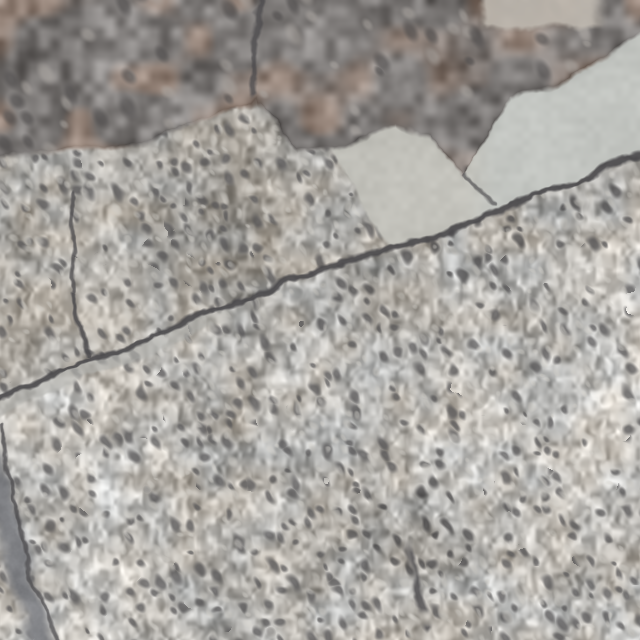
Give the GLSL for this texture, as a Shadertoy shader.

```glsl
// Weathered granite slabs split by a rising diagonal seam, with dark mottled
// mortar above and smooth pale plaster patches wedged between the two.
// Layered value noise makes the grain; distance functions make the cracks.

const vec3 GRANITE = vec3(0.725, 0.718, 0.702);
const vec3 WORN_GRANITE = vec3(0.665, 0.655, 0.635);
const vec3 MORTAR = vec3(0.495, 0.482, 0.475);
const vec3 PLASTER = vec3(0.765, 0.762, 0.735);
const vec3 JOINT = vec3(0.29, 0.285, 0.295);
const vec3 FILLER = vec3(0.50, 0.505, 0.52);

const int EDGE_POINTS = 12;
const vec2 MORTAR_EDGE[EDGE_POINTS] = vec2[](
    vec2(0.0, 0.755), vec2(0.23, 0.779), vec2(0.40, 0.838), vec2(0.468, 0.768),
    vec2(0.52, 0.766), vec2(0.62, 0.803), vec2(0.675, 0.782), vec2(0.728, 0.722),
    vec2(0.745, 0.765), vec2(0.80, 0.846), vec2(0.91, 0.882), vec2(1.0, 0.948));

float hash(vec2 p) {
    vec3 q = fract(p.xyx * 0.1031);
    q += dot(q, q.yzx + 33.33);
    return fract((q.x + q.y) * q.z);
}

float noise(vec2 p) {
    vec2 cell = floor(p), f = fract(p);
    f = f * f * (3.0 - 2.0 * f);
    float low = mix(hash(cell), hash(cell + vec2(1, 0)), f.x);
    float high = mix(hash(cell + vec2(0, 1)), hash(cell + vec2(1, 1)), f.x);
    return mix(low, high, f.y);
}

// Signed layered noise, roughly -0.5 to 0.5
float fbm(vec2 p) {
    float sum = 0.0, gain = 0.5;
    for (int i = 0; i < 4; i++) {
        sum += gain * (noise(p) - 0.5);
        p = mat2(1.6, 1.2, -1.2, 1.6) * p + 17.3;
        gain *= 0.55;
    }
    return sum;
}

// Scattered, slightly slanted mineral flecks; density is the share of filled cells
float flecks(vec2 p, float density) {
    vec2 cell = floor(p);
    float mask = 0.0;
    for (int y = -1; y <= 1; y++)
    for (int x = -1; x <= 1; x++) {
        vec2 id = cell + vec2(x, y);
        vec2 d = p - id - 0.15 - 0.7 * vec2(hash(id + 3.7), hash(id + 41.2));
        d.x += 0.35 * d.y;
        d.y *= mix(0.55, 1.1, hash(id + 71.9));
        float radius = mix(0.16, 0.42, hash(id + 12.4));
        float present = step(hash(id + 93.1), density);
        mask = max(mask, present * (1.0 - smoothstep(radius * 0.4, radius + 0.12, length(d))));
    }
    return mask;
}

float segmentDistance(vec2 p, vec2 a, vec2 b) {
    vec2 ab = b - a;
    return length(p - a - ab * clamp(dot(p - a, ab) / dot(ab, ab), 0.0, 1.0));
}

float crack(vec2 p, vec2 a, vec2 b, float width) {
    return 1.0 - smoothstep(width * 0.3, width * 1.6, segmentDistance(p, a, b));
}

float seamHeight(float x) {
    return 0.388 + 0.368 * x + 0.006 * sin(9.0 * x - 2.0);
}

float mortarHeight(float x) {
    float height = MORTAR_EDGE[0].y;
    for (int i = 1; i < EDGE_POINTS; i++) {
        vec2 a = MORTAR_EDGE[i - 1], b = MORTAR_EDGE[i];
        height = mix(height, b.y, clamp((x - a.x) / (b.x - a.x), 0.0, 1.0));
    }
    return height;
}

vec3 graniteColor(vec2 p, vec3 base, float contrast) {
    vec2 q = p + 0.006 * vec2(noise(p * 70.0), noise(p * 70.0 + 31.0));
    float grain = 0.23 * (noise(q * vec2(66, 52)) - 0.5) + 0.27 * (noise(q * vec2(130, 100) + 9.0) - 0.5);
    float cloud = fbm(p * 6.0 + 4.0);
    vec3 color = base + contrast * grain + 0.24 * cloud;
    color += vec3(0.035, 0.005, -0.03) * (noise(p * 24.0 + 50.0) - 0.4);
    float density = 0.33 - 0.5 * cloud;
    color = mix(color, vec3(0.34, 0.335, 0.34), 0.72 * flecks(q * 46.0, density));
    return mix(color, vec3(0.83, 0.82, 0.795), 0.45 * flecks(q * 58.0 + 20.0, 0.28));
}

vec3 mortarColor(vec2 p) {
    vec3 color = MORTAR + 0.30 * fbm(p * 11.0) + 0.22 * (noise(p * 58.0) - 0.5);
    color += vec3(0.10, 0.045, 0.01) * smoothstep(0.52, 0.9, noise(p * 16.0 + 8.0));
    color = mix(color, vec3(0.68, 0.66, 0.64), 0.5 * flecks(p * 32.0 + 5.0, 0.14));
    return mix(color, vec3(0.31, 0.30, 0.30), 0.6 * flecks(p * 29.0, 0.18));
}

void mainImage(out vec4 fragColor, in vec2 fragCoord) {
    vec2 p = fragCoord / iResolution.xy;
    vec2 w = p + 0.022 * vec2(fbm(p * 22.0), fbm(p * 22.0 + 60.0));
    float aboveSeam = w.y - seamHeight(w.x);
    float aboveEdge = w.y - mortarHeight(w.x);

    // Lower slab, with a stained hollow and a pale worn lip at the left
    vec3 color = graniteColor(p, GRANITE, 1.0);
    color -= 0.13 * exp(-dot(p - vec2(0.65, 0.18), p - vec2(0.65, 0.18)) / 0.008);
    color -= 0.07 * smoothstep(0.16, 0.02, -aboveSeam) * smoothstep(0.3, 0.6, p.x);
    float lip = smoothstep(-0.03, -0.022, aboveSeam) * (1.0 - smoothstep(0.3, 0.4, p.x));
    color = mix(color, vec3(0.70, 0.70, 0.685), 0.65 * lip);

    // Upper slab, plaster and mortar
    color = mix(color, graniteColor(p + 3.0, WORN_GRANITE, 0.9), smoothstep(-0.003, 0.003, aboveSeam));
    float plasterSide = w.x - 0.515 - 0.6 * (0.766 - w.y);
    float plaster = smoothstep(-0.004, 0.006, plasterSide) * smoothstep(0.0, 0.006, aboveSeam);
    vec3 plasterTone = PLASTER + vec3(-0.005, 0.008, 0.018) * smoothstep(0.72, 0.78, p.x);
    plasterTone += 0.06 * fbm(p * 14.0) + 0.035 * (noise(p * 90.0) - 0.5);
    color = mix(color, plasterTone, plaster);
    color = mix(color, mortarColor(p), smoothstep(-0.005, 0.005, aboveEdge));
    float topPatch = smoothstep(0.75, 0.765, w.x) * smoothstep(0.95, 0.92, w.x) * smoothstep(0.95, 0.962, w.y);
    color = mix(color, vec3(0.75, 0.725, 0.69), 0.9 * topPatch);
    color -= 0.17 * exp(-abs(aboveEdge - 0.004) / 0.005) * noise(p * 25.0);

    // Filled joint at the lower left
    float strip = max(crack(w, vec2(-0.01, 0.28), vec2(0.025, 0.13), 0.017),
                      crack(w, vec2(0.025, 0.13), vec2(0.075, -0.02), 0.019));
    color = mix(color, FILLER + 0.15 * fbm(p * 40.0), strip);

    // Dark seam and hairline cracks
    float seamWidth = mix(0.003, 0.007, noise(p * 38.0)) * mix(0.75, 1.1, p.x);
    float dark = 0.9 * (1.0 - smoothstep(seamWidth * 0.4, seamWidth * 1.7, abs(aboveSeam)));
    dark = max(dark, 0.75 * crack(w, vec2(0.117, 0.70), vec2(0.115, 0.54), 0.003));
    dark = max(dark, 0.85 * crack(w, vec2(0.115, 0.54), vec2(0.137, 0.44), 0.004));
    dark = max(dark, 0.75 * crack(w, vec2(0.402, 1.0), vec2(0.395, 0.85), 0.005));
    dark = max(dark, 0.65 * crack(w, vec2(0.73, 0.725), vec2(0.775, 0.68), 0.003));
    dark = max(dark, 0.75 * crack(w, vec2(0.0, 0.34), vec2(0.038, 0.13), 0.003));
    dark = max(dark, 0.7 * crack(w, vec2(0.038, 0.13), vec2(0.095, 0.0), 0.003));
    dark = max(dark, 0.8 * crack(w, vec2(0.635, 0.16), vec2(0.665, 0.02), 0.007) * smoothstep(0.3, 0.6, noise(p * 30.0)));
    color = mix(color, JOINT, dark);

    fragColor = vec4(clamp(color, 0.0, 1.0), 1.0);
}
```
